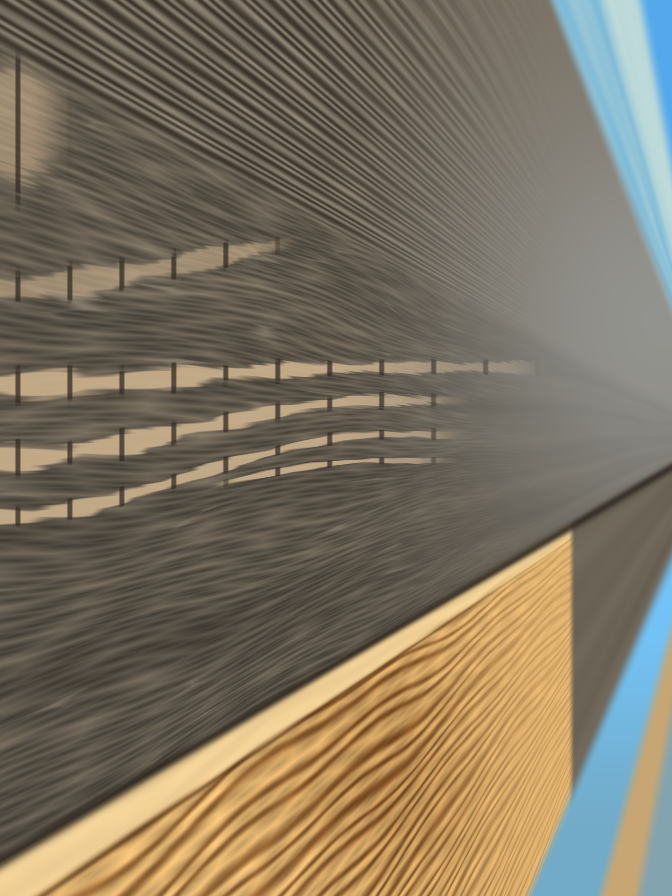
Write a Shadertoy shader that draws this texture.

```glsl
// Weathered wooden planks in steep perspective: charcoal, honey and sky blue boards fading into soft focus.
const vec2 VANISH = vec2(0.807, 0.512);   // where all plank edges meet
const float GROOVED_EDGE = 0.54;          // plank edges, as slopes from VANISH
const float TOP_EDGE = 2.55;
const float HONEY_EDGE = -0.588;
const float BLUE_EDGE = -2.36;
const float HONEY_END = 0.638;            // butt joint of the honey plank
const float TICK_START = 0.078;           // saw marks across the worn streaks
const float TICK_STEP = 0.058;
const vec3 SOOT = vec3(0.19, 0.16, 0.13);
const vec3 CHARCOAL = vec3(0.365, 0.335, 0.29);
const vec3 ASH = vec3(0.56, 0.52, 0.46);
const vec3 WORN = vec3(0.80, 0.70, 0.56);
const vec3 HONEY = vec3(0.90, 0.72, 0.45);
const vec3 CREAM = vec3(0.97, 0.85, 0.62);
const vec3 UMBER = vec3(0.47, 0.28, 0.12);
const vec3 SKY = vec3(0.48, 0.72, 0.84);
const vec3 AZURE = vec3(0.33, 0.66, 0.92);
const vec3 PALE = vec3(0.76, 0.86, 0.85);
const vec3 MIST = vec3(0.60, 0.61, 0.60);

// Worn streaks: height, rise to the right, half thickness, right end
const vec4 STREAKS[6] = vec4[6](
    vec4(0.678, 0.060, 0.015, 0.34), vec4(0.570, 0.020, 0.014, 0.62),
    vec4(0.488, 0.065, 0.013, 0.53), vec4(0.423, 0.092, 0.009, 0.53),
    vec4(0.420, 0.066, 0.006, 0.52), vec4(0.865, -0.020, 0.055, 0.09));

vec2 hash2(vec2 p) {
    vec3 q = fract(vec3(p.xyx) * vec3(0.1031, 0.1030, 0.0973));
    q += dot(q, q.yzx + 33.33);
    return fract((q.xx + q.yz) * q.zy);
}

// Distance to the nearest scattered point
float cellular(vec2 p) {
    vec2 cell = floor(p), f = p - cell;
    float nearest = 2.0;
    for (int j = -1; j <= 1; j++)
        for (int i = -1; i <= 1; i++) {
            vec2 o = vec2(i, j);
            vec2 d = o + hash2(cell + o) - f;
            nearest = min(nearest, dot(d, d));
        }
    return sqrt(nearest);
}

float waves(vec2 p) {
    return sin(p.x + 1.3 * sin(p.y * 0.7)) * 0.5
         + sin(p.x * 2.3 - p.y * 1.7 + 1.0) * 0.3 + sin(p.y * 3.1 + p.x * 0.6) * 0.2;
}

vec3 groovedPlank(vec2 p, float s, float z, float focus) {
    float bend = waves(vec2(z * 3.0, s * 2.0));
    float curl = smoothstep(1.0, 1.9, s);
    float phase = log(max(s, 0.1)) * mix(215.0, 150.0, curl) + bend * (1.5 + 9.0 * curl);
    float ridge = 0.5 + 0.5 * sin(phase + 1.2 * sin(phase * 0.37));
    float fibre = cellular(vec2(z * 8.0, s * 60.0));
    float depth = focus * mix(1.0, 0.4, curl);
    vec3 c = mix(CHARCOAL, ASH, 0.25 + 0.3 * smoothstep(0.2, 0.65, p.x));
    c = mix(c, mix(SOOT, ASH, ridge), 0.75 * depth);
    return c * (1.0 + (fibre - 0.5) * 0.25 * focus);
}

vec3 smoothPlank(vec2 p, float s, float z, float focus) {
    float v = s + 0.025 * waves(vec2(z * 5.0, s * 9.0));
    float fibre = cellular(vec2(z * 9.0, v * 105.0));
    float fleck = cellular(vec2(z * 6.0 + 7.0, v * 48.0));
    float band = waves(vec2(v * 24.0, z * 2.0));
    vec3 c = CHARCOAL * (0.96 + 0.12 * smoothstep(0.1, 0.8, p.y) + 0.09 * band);
    c *= 1.0 + (fibre - 0.5) * 0.55 * focus;
    c = mix(c, ASH, smoothstep(0.75, 1.0, fleck) * 0.7 * focus);
    float rise = smoothstep(0.0, 0.43, p.x);
    float tick = abs(fract((p.x - TICK_START) / TICK_STEP + 0.5) - 0.5) * TICK_STEP;
    float notch = 1.0 - smoothstep(0.0015, 0.004, tick);
    for (int i = 0; i < 6; i++) {
        vec4 k = STREAKS[i];
        float ragged = (fibre - 0.45) * 0.8 + 0.25 * sin(p.x * 47.0 + float(i) * 2.0);
        float halfWidth = k.z * mix(1.0, 0.45, rise);
        float d = abs(p.y - k.x - k.y * rise) / halfWidth + ragged;
        float span = 1.0 - smoothstep(k.w - 0.06, k.w, p.x);
        if (i == 4) span *= smoothstep(0.23, 0.27, p.x);
        float soft = i == 0 || i == 5 ? 0.6 : 0.9;
        float worn = (1.0 - smoothstep(0.6, 1.15, d)) * span * soft;
        c = mix(c, WORN, worn * mix(1.0, 0.5, smoothstep(0.35, 0.6, p.x)));
        c = mix(c, SOOT, notch * span * (1.0 - smoothstep(1.0, 1.7, d)) * 0.75);
    }
    return c;
}

vec3 honeyPlank(vec2 p, float s, float z, float soft) {
    float phase = s * 125.0 + 5.0 * waves(vec2(z * 7.0, s * 5.0));
    float grain = pow(0.5 + 0.5 * sin(phase + sin(phase * 0.43)), 2.0);
    float fibre = cellular(vec2(z * 14.0, s * 45.0));
    float stain = exp(-dot((p - vec2(0.45, 0.14)) * vec2(8.0, 7.0), (p - vec2(0.45, 0.14)) * vec2(8.0, 7.0)));
    float fade = 1.0 - 0.75 * smoothstep(0.42, 0.64, p.x);
    vec3 c = mix(HONEY, UMBER, (grain * 0.75 + stain * 0.25) * fade);
    c *= 1.0 + (fibre - 0.5) * 0.3 * fade;
    c = mix(c, CREAM, smoothstep(-0.675 - soft, -0.66 + soft, s) * 0.9);
    return mix(c, UMBER * 0.6, 0.6 * exp(-pow((s + 0.674) / 0.006, 2.0)) * fade);
}

void mainImage(out vec4 fragColor, in vec2 fragCoord) {
    vec2 p = fragCoord / iResolution.xy * vec2(0.75, 1.0);
    float gap = VANISH.x - p.x;
    float s = (p.y - VANISH.y) / gap;     // plank coordinate, across
    float z = -log(gap);                  // plank coordinate, along
    float focus = 1.0 - smoothstep(0.32, 0.66, p.x);
    float blur = 0.0015 + 0.007 * smoothstep(0.35, 0.75, p.x);
    float soft = blur * sqrt(1.0 + s * s) / gap;

    // Charcoal planks
    vec3 c = smoothPlank(p, s, z, focus);
    c = mix(c, groovedPlank(p, s, z, focus), smoothstep(GROOVED_EDGE - 0.015 - soft, GROOVED_EDGE + 0.015 + soft, s));
    float haze = smoothstep(0.36, 0.74, p.x) * exp(-pow((p.y - 0.64) / 0.27, 2.0));
    c = mix(c, MIST, haze * 0.8);

    // Honey plank, its grey neighbour and the shadowed joint
    vec3 grey = mix(CHARCOAL, ASH, 0.3 + 0.12 * waves(vec2(s * 8.0, z)));
    vec3 lower = mix(honeyPlank(p, s, z, soft), grey, smoothstep(HONEY_END - 0.004, HONEY_END + 0.004, p.x));
    c = mix(lower, c, smoothstep(HONEY_EDGE - soft, HONEY_EDGE + soft, s));
    c = mix(c, SOOT, 0.85 * exp(-pow((s - HONEY_EDGE) / (0.01 + soft * 0.5), 2.0)));

    // Painted planks below
    vec3 blue = mix(SKY * 0.93, mix(SKY, AZURE, 0.45) * 1.1, smoothstep(0.05, 0.33, p.y));
    c = mix(blue, c, smoothstep(BLUE_EDGE - soft, BLUE_EDGE + soft, s));
    c = mix(mix(HONEY, ASH, 0.35), c, smoothstep(-3.75 - soft, -3.75 + soft, s));
    c = mix(mix(SKY, ASH, 0.4), c, smoothstep(-5.4 - soft, -5.4 + soft, s));

    // Painted planks above
    vec3 teal = mix(SKY, PALE, 0.25 + 0.2 * waves(vec2(s * 9.0, z * 3.0)));
    c = mix(c, teal, smoothstep(TOP_EDGE - soft, TOP_EDGE + soft, s));
    c = mix(c, PALE, smoothstep(3.65 - soft, 3.65 + soft, s) * 0.9);
    c = mix(c, AZURE, smoothstep(5.3 - soft, 5.3 + soft, s));
    fragColor = vec4(clamp(c, 0.0, 1.0), 1.0);
}
```
